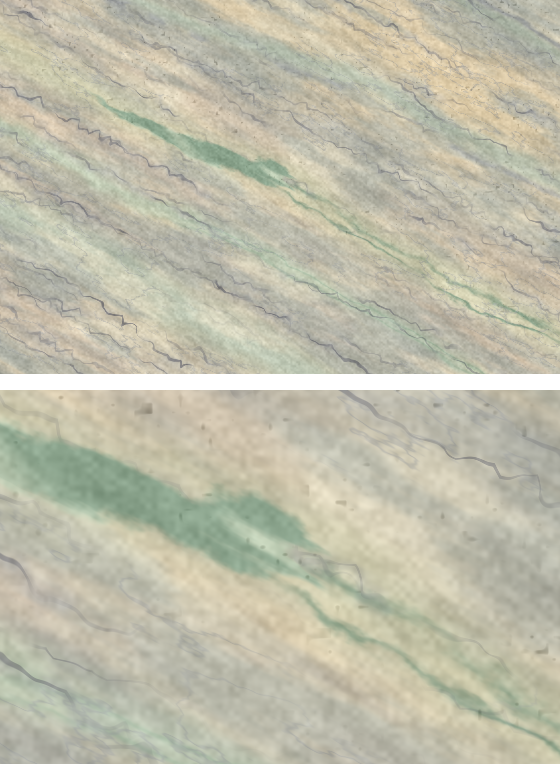
Top: the whole. Bottom: its middle third, enlarged.
A Shadertoy shader for this texture:

```glsl
// Polished quartzite slab: pastel tan, grey and green bands running down to the right.
// Warped gaussian bands give the ground; a ragged green lens, thin ribbons and
// fine, stepped, broken cracks are laid over it, then wisps, grain and specks.

float hash(vec2 p) {
    return fract(sin(dot(p, vec2(127.1, 311.7))) * 43758.5);
}

float noise(vec2 p) {
    vec2 i = floor(p), f = fract(p);
    f = f * f * (3.0 - 2.0 * f);
    return mix(mix(hash(i), hash(i + vec2(1, 0)), f.x),
               mix(hash(i + vec2(0, 1)), hash(i + vec2(1, 1)), f.x), f.y);
}

float fbm(vec2 p) {
    float sum = 0.0, amp = 0.5;
    for (int i = 0; i < 5; i++) {
        sum += amp * noise(p);
        p = 2.0 * p + 17.3;
        amp *= 0.5;
    }
    return sum / 0.97;
}

float band(float v, float centre, float halfWidth) {
    float d = (v - centre) / halfWidth;
    return exp(-d * d);
}

// Stepped crack along u: x is the sharp line, y its soft stain
vec2 crack(vec2 q, float centre, float seed, float cover, float px) {
    float t = q.x * 15.0 + 3.0 * noise(vec2(q.x * 6.0, seed)) + seed;
    float s = fract(t);
    float steps = min(s / 0.75, (1.0 - s) / 0.25) * (0.003 + 0.014 * hash(vec2(floor(t), seed)));
    float wander = 0.07 * (noise(vec2(q.x * 2.2, seed + 3.7)) - 0.5);
    float d = abs(q.y - centre - steps - wander);
    float present = smoothstep(0.6 - cover, 0.85 - cover, noise(vec2(q.x * 4.5, seed + 5.3)));
    float width = 0.0022 * noise(vec2(q.x * 27.0, seed + 1.9));
    float line = 1.0 - smoothstep(width, width + 0.0008 + 0.8 * px, d);
    line *= smoothstep(0.1, 0.75, noise(vec2(q.x * 24.0, seed + 6.4)));
    return present * vec2(line, exp(-d * d / 0.00014));
}

void mainImage(out vec4 fragColor, in vec2 fragCoord) {
    float px = 1.0 / iResolution.y;
    vec2 p = fragCoord * px;

    // u runs along the bedding, v across it
    vec2 q = vec2(dot(p, vec2(0.887, -0.462)), dot(p, vec2(0.462, 0.887)));
    float u = q.x;
    float cloud = fbm(q * vec2(2.5, 9.0));
    float streak = fbm(q * vec2(7.0, 36.0) + 31.0);
    float rough = fbm(q * vec2(16.0, 32.0) + 9.0);
    float v = q.y + 0.07 * (cloud - 0.5) + 0.03 * (rough - 0.5);

    // Ground bands
    vec3 tan0 = vec3(0.82, 0.775, 0.67);
    vec3 coolGrey = vec3(0.67, 0.685, 0.65);
    vec3 pink = vec3(0.80, 0.74, 0.67);
    vec3 cream = vec3(0.84, 0.825, 0.74);
    vec3 paleGreen = vec3(0.70, 0.75, 0.69);
    vec3 slate = vec3(0.59, 0.61, 0.62);
    vec3 col = mix(coolGrey, tan0, smoothstep(0.28, 0.66, 0.6 * cloud + 0.4 * streak));
    col = mix(col, pink, 0.5 * (band(v, 0.18, 0.1) + band(v, 0.67, 0.05) + band(v, 0.9, 0.05)));
    col = mix(col, vec3(0.70, 0.67, 0.635), 0.6 * band(v, 0.49, 0.05));
    col = mix(col, vec3(0.84, 0.785, 0.66), 0.8 * band(v, 1.25, 0.1));
    col = mix(col, paleGreen, 0.9 * band(v, 0.39, 0.075));
    col = mix(col, coolGrey, 0.75 * band(v, 0.95, 0.08) * band(u, 0.65, 0.45));
    col = mix(col, cream, 0.65 * smoothstep(0.5, 0.7, fbm(q * vec2(4.0, 13.0) + 50.0)));
    float haze = smoothstep(0.46, 0.66, fbm(q * vec2(4.5, 19.0) + 80.0));
    col = mix(col, vec3(0.66, 0.685, 0.65), 0.6 * haze);

    // Green and slate ribbons
    float upper = 1.045 + 0.1 * smoothstep(-0.1, 0.5, u);
    col = mix(col, paleGreen * 0.98, 0.8 * band(v, upper, 0.027));
    col = mix(col, slate, 0.6 * band(v, upper - 0.03, 0.01) * smoothstep(0.35, 0.6, rough));
    col = mix(col, paleGreen * 0.92, 0.8 * band(v, 1.445, 0.022));
    col = mix(col, slate * 0.95, 0.7 * band(v, 1.468, 0.007));
    float lower = v - 0.592;
    col = mix(col, vec3(0.72, 0.775, 0.695), 0.75 * band(lower, 0.0, 0.022));
    float thread = band(lower, -0.012, 0.004) + band(lower, 0.006, 0.003);
    col = mix(col, vec3(0.60, 0.69, 0.61), 0.5 * min(thread, 1.0) * smoothstep(0.1, 0.4, u));

    // Main seam: cream margin, ragged green lens, then a pair of thin veins
    float seam = q.y - 0.77 - 0.035 * band(u, 0.42, 0.18) + 0.04 * (rough - 0.5) + 0.015 * (cloud - 0.5);
    col = mix(col, vec3(0.79, 0.795, 0.68), 0.7 * band(seam, 0.005, 0.048));
    float end = u + 0.1 * (streak - 0.5);
    float lensHalf = 0.028 * smoothstep(-0.25, 0.32, u) * (1.0 - smoothstep(0.4, 0.5, end));
    float lens = smoothstep(0.006, -0.005, abs(seam) - lensHalf) * smoothstep(0.0, 0.006, lensHalf);
    float pale = max(smoothstep(0.44, 0.68, streak), 0.8 * band(u + 2.0 * seam, 0.14, 0.035));
    vec3 lensGreen = mix(vec3(0.55, 0.65, 0.575), vec3(0.70, 0.76, 0.68), pale);
    col = mix(col, lensGreen, 0.9 * lens);
    float tail = smoothstep(0.4, 0.5, u);
    float veins = band(seam, 0.014, 0.006) + band(seam, -0.017 + 0.01 * sin(u * 11.0), 0.004);
    col = mix(col, vec3(0.53, 0.62, 0.54), tail * min(veins, 1.0) * smoothstep(0.1, 0.75, streak));

    // Cracks: many scattered faint ones, then three long ones
    vec2 jag = q;
    jag.y += 0.018 * (noise(p * 26.0) - 0.5) + 0.012 * (noise(p * 62.0 + 7.0) - 0.5);
    vec2 cracks = vec2(0.0);
    for (int i = 0; i < 50; i++) {
        float k = float(i);
        float centre = 0.05 + 0.029 * (k + 0.8 * hash(vec2(k, 4.0)));
        float clear = 1.0 - 0.9 * band(centre, 0.39, 0.06) - 0.8 * band(centre, 0.78, 0.04);
        float strength = 0.35 + 0.5 * hash(vec2(k, 9.0));
        cracks = max(cracks, clear * strength * crack(jag, centre, 11.0 * k + 2.0, 0.16, px));
    }
    cracks = max(cracks, 0.85 * crack(jag, 0.27, 301.0, 0.35, px));
    cracks = max(cracks, 0.85 * crack(jag, 0.475, 317.0, 0.25, px));
    cracks = max(cracks, 0.85 * crack(jag, 1.29, 333.0, 0.35, px));
    cracks *= 1.0 - lens;
    col = mix(col, slate, 0.5 * cracks.y * smoothstep(0.38, 0.6, rough));
    col = mix(col, vec3(0.42, 0.43, 0.46), 0.75 * cracks.x);

    // Faint wisps where a fine field crosses its middle value
    float field = fbm(q * vec2(11.0, 34.0) + 120.0);
    float wisp = band(field, 0.5, 0.02) * smoothstep(0.4, 0.62, noise(q * vec2(5.0, 14.0) + 60.0));
    col = mix(col, slate, 0.38 * wisp * (1.0 - lens));

    // Oblique brush lines, grain and dark specks
    float brush = noise(vec2(dot(p, vec2(0.74, -0.67)) * 9.0, dot(p, vec2(0.67, 0.74)) * 130.0));
    col += 0.035 * (brush - 0.5) + 0.08 * (streak - 0.5) + 0.08 * (rough - 0.5);
    col += 0.06 * (noise(p * 190.0) - 0.5) + 0.05 * (noise(q * vec2(70.0, 110.0)) - 0.5);
    float speck = smoothstep(0.78, 1.0, noise(p * 150.0 + 40.0)) * smoothstep(0.45, 0.65, rough);
    col -= 0.12 * speck * smoothstep(0.6, 0.85, q.y);

    // Final contrast about the mean tone
    col = vec3(0.745, 0.737, 0.668) + 1.2 * (col - vec3(0.722, 0.724, 0.665));
    fragColor = vec4(clamp(col, 0.0, 1.0), 1.0);
}
```
